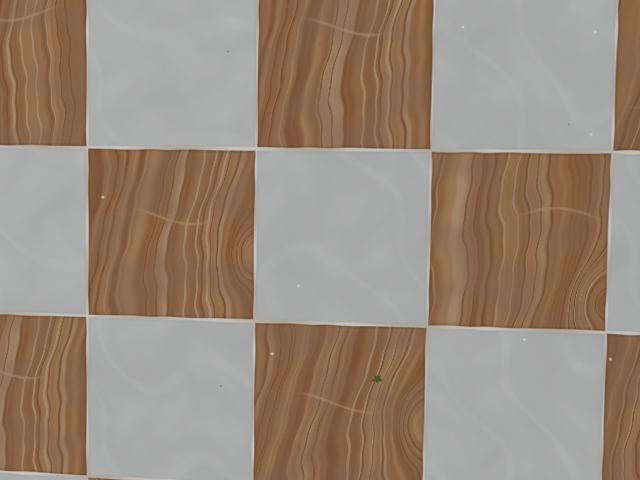
Reproduce this texture procedurally as a Shadertoy shader.

```glsl
// Checkerboard of banded brown onyx and cloudy pale marble tiles with thin grout, seen slightly askew.

vec2 hash2(vec2 p) {
    p = vec2(dot(p, vec2(127.1, 311.7)), dot(p, vec2(269.5, 183.3)));
    return fract(sin(p) * 43758.5);
}

// Smooth cellular noise: soft distance to the nearest scattered point
float cells(vec2 p) {
    vec2 base = floor(p);
    float sum = 0.0;
    for (int j = -1; j <= 1; j++)
        for (int i = -1; i <= 1; i++) {
            vec2 c = base + vec2(i, j);
            sum += exp(-7.0 * length(c + hash2(c) - p));
        }
    return -log(sum) / 7.0;
}

// Round chips, present in a fraction of the cells
float specks(vec2 p, float scale, float share, float radius, float blur) {
    vec2 c = floor(p * scale);
    vec2 h = hash2(c + 17.0);
    float d = length(p - (c + 0.2 + 0.6 * h) / scale);
    return step(hash2(c + 51.0).x, share) * smoothstep(radius + blur, radius - blur, d);
}

// Wavy mineral bands running down the tile; f is 0..1 with y downward
vec3 onyx(vec2 f, vec2 tile) {
    vec2 h = hash2(tile + 3.7);
    float phase = 6.28 * h.x;

    // Bend the band coordinate, with a knot near the right edge of some tiles
    float s = f.x + (0.02 + 0.26 * h.y) * f.y;
    s += 0.034 * sin(5.0 * f.y + 3.0 * f.x + phase);
    s += 0.010 * sin(14.0 * f.y + 11.0 * f.x + 2.0 * phase);
    s += 0.004 * sin(35.0 * f.y + 24.0 * f.x + 3.0 * phase);
    vec2 k = f - vec2(0.96, 0.3 + 0.55 * h.x);
    s += 0.24 * step(0.35, h.y) * exp(-dot(k * k, vec2(48.0, 26.0)));

    float density = 0.5 + 0.5 * sin(6.0 * s + phase);
    float broad = sin(13.0 * s + phase) + 0.7 * sin(34.0 * s + 2.0 * sin(9.0 * s + phase));
    float fine = sin(74.0 * s + 3.0 * sin(17.0 * s + phase));
    float hair = sin(131.0 * s + 4.0 * sin(23.0 * s));
    float tone = 0.5 + 0.22 * broad + (0.08 + 0.12 * density) * fine + 0.10 * hair;
    vec3 col = mix(vec3(0.49, 0.335, 0.215), vec3(0.60, 0.46, 0.335), clamp(tone, 0.0, 1.0));

    // Pale and rusty veins
    float pale = smoothstep(0.72, 1.0, sin(52.0 * s + 4.0 * sin(12.0 * s + phase)));
    float rust = smoothstep(0.75, 1.0, sin(61.0 * s + 3.0 * sin(19.0 * s - phase)));
    col = mix(col, vec3(0.68, 0.58, 0.48), pale * (0.25 + 0.4 * density));
    col = mix(col, vec3(0.43, 0.27, 0.18), rust * 0.6);

    // Greyish mottling and a short pale crack across the bands
    col = mix(col, vec3(0.51, 0.39, 0.31), 0.4 * smoothstep(0.2, 0.6, cells(f * 4.0 + tile * 9.0)));
    float crack = abs(f.y - 0.15 - 0.6 * h.y - 0.05 * sin(7.0 * f.x + phase));
    float reach = smoothstep(0.28, 0.1, abs(f.x - 0.25 - 0.5 * h.x));
    return mix(col, vec3(0.68, 0.55, 0.42), 0.5 * reach * smoothstep(0.014, 0.002, crack));
}

// Cloudy pale marble with faint veils
vec3 marble(vec2 f, vec2 tile) {
    vec2 q = f + 0.06 * sin(f.yx * 9.0 + tile * 2.3);
    float cloud = cells(q * 3.0 + tile * 7.0) + 0.5 * cells(q * 8.0 + tile * 5.0);
    float veil = sin(8.0 * q.x - 10.0 * q.y + 3.0 * sin(5.0 * q.x + tile.x * 2.0));
    float light = 0.685 - 0.035 * cloud + 0.012 * smoothstep(0.85, 1.0, veil);
    light += 0.01 * (hash2(tile).x - 0.5);
    return light * vec3(0.997, 1.0, 1.002);
}

void mainImage(out vec4 fragColor, in vec2 fragCoord) {
    vec2 p = fragCoord / iResolution.y;
    float px = 1.0 / iResolution.y;

    // Mild perspective: tiles grow towards the right, rows slope downward
    vec2 q = vec2(p.x - 0.182, 0.693 - p.y);
    float across = q.x / (1.0 + 0.032 * (p.y - 0.5));
    float down = (q.y - 0.009 * q.x) / (0.351 + 0.023 * q.x);
    vec2 grid = vec2(across / (0.3438 + 0.0171 * across), down * (1.0 + 0.025 * (down - 1.0)));
    vec2 tile = floor(grid);
    vec2 f = grid - tile;
    bool isOnyx = mod(tile.x + tile.y, 2.0) < 0.5;

    vec3 col = isOnyx ? onyx(f, tile) : marble(f, tile);

    // Chips and dust
    col = mix(col, vec3(0.83), 0.8 * specks(p, 6.0, 0.16, 0.0028, px));
    col = mix(col, vec3(0.40, 0.37, 0.33), 0.6 * specks(p + 4.3, 7.0, 0.08, 0.0018, px));

    // Grout with uneven width, a little wider along the rows
    vec2 edge = min(f, 1.0 - f) * 0.36;
    edge += 0.0007 * sin(p.yx * 47.0 + 2.0 * sin(p.yx * 19.0));
    float gap = min(edge.x, edge.y - 0.0009);
    col *= 1.0 - (isOnyx ? 0.16 : 0.03) * smoothstep(0.010, 0.002, gap);
    vec3 grout = mix(vec3(0.70, 0.65, 0.59), vec3(0.77, 0.76, 0.74), 0.5 + 0.5 * sin(p.x * 23.0 + p.y * 31.0));
    col = mix(col, grout, smoothstep(0.0024 + px, 0.0024 - px, gap));

    // Green crumb lying on one tile
    vec2 g = p - vec2(0.786, 0.21);
    float crumb = length(g * vec2(0.8, 1.1)) + 0.002 * sin(5.0 * atan(g.y, g.x));
    col = mix(col, vec3(0.29, 0.34, 0.13), smoothstep(0.007 + px, 0.007 - px, crumb));

    // Light falls off gently to the lower right
    col *= 1.012 - 0.02 * p.x + 0.01 * (p.y - 0.5);
    fragColor = vec4(col, 1.0);
}
```
